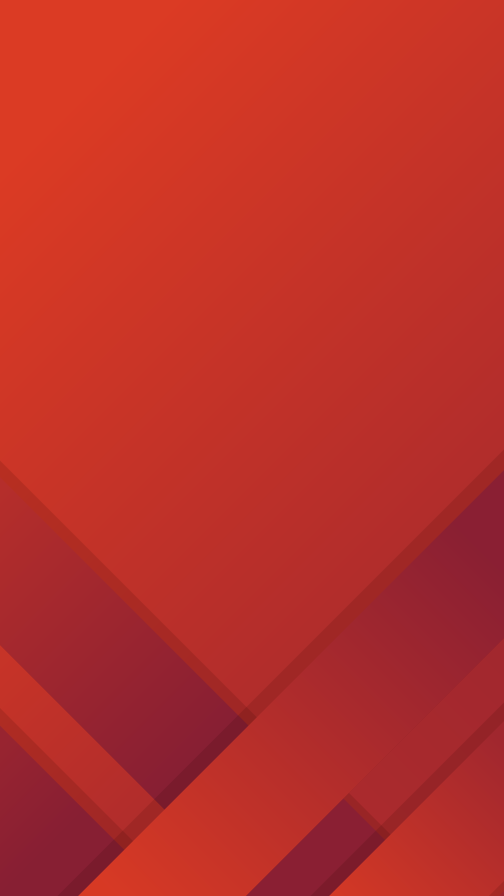
Reproduce this background procedurally as a Shadertoy shader.

```glsl
// Overlapping diagonal paper panels in warm red, fading to plum.
// Two 45 degree axes place every edge; each panel has its own linear
// gradient and drops a narrow hard shadow on the layer underneath.

// Shared palette: 0 is bright vermilion, 1 is deep plum.
vec3 redRamp(float k) {
    return mix(vec3(0.86, 0.23, 0.14), vec3(0.53, 0.12, 0.20), clamp(k, 0.0, 1.0));
}

// Ramp running from tone k0 at position a to tone k1 at position b.
vec3 gradient(float x, float a, float b, float k0, float k1) {
    return redRamp(mix(k0, k1, clamp((x - a) / (b - a), 0.0, 1.0)));
}

// Antialiased half plane, covered where d is positive.
float cover(float d) {
    float w = 1.0 / iResolution.x;
    return smoothstep(-w, w, d);
}

// Lays a panel over the base, with a shadow strip along its edge.
vec3 addPanel(vec3 base, vec3 panel, float d, float shadowWidth) {
    vec3 shaded = base * mix(vec3(1.0), vec3(0.90, 0.87, 0.86), cover(d + shadowWidth));
    return mix(shaded, panel, cover(d));
}

void mainImage(out vec4 fragColor, in vec2 fragCoord) {
    vec2 p = fragCoord / iResolution.x;
    float u = p.x - p.y;  // grows toward the lower right
    float v = p.x + p.y;  // grows toward the upper right

    // Backdrop
    vec3 color = gradient(u, -1.43, 0.11, 0.0, 0.5);

    // Left panels, stacked toward the lower left corner
    color = addPanel(color, gradient(u, -0.81, 0.11, 0.45, 1.0), 0.831 - v, 0.033);
    color = addPanel(color, gradient(u, -0.46, 0.11, 0.25, 0.50), 0.498 - v, 0.0);
    color = addPanel(color, gradient(u, -0.30, 0.0, 0.8, 1.0), 0.338 - v, 0.035);

    // Wide right panel
    color = addPanel(color, gradient(v, 0.23, 1.64, 0.05, 0.97), u - 0.155, 0.041);

    // Narrow right panel with a dark lower end
    vec3 band = gradient(v, 0.88, 1.46, 0.58, 0.68);
    band = addPanel(band, redRamp(0.97), 0.875 - v, 0.022);
    color = addPanel(color, band, u - 0.488, 0.0);

    // Lower right corner panels
    color = addPanel(color, gradient(v, 0.67, 1.30, 0.10, 0.70), u - 0.653, 0.037);
    color = addPanel(color, redRamp(0.75), u - 0.99, 0.02);

    fragColor = vec4(color, 1.0);
}
```
